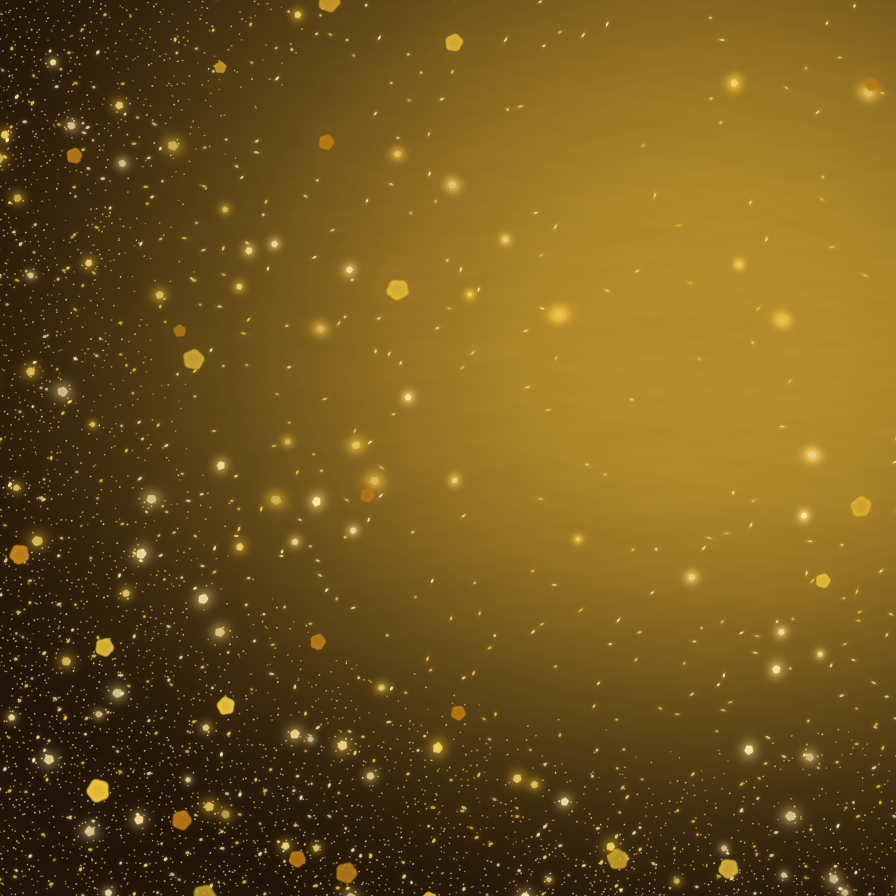
A Shadertoy shader for this background:

```glsl
const vec2 GLOW_CENTRE = vec2(0.80, 0.60);
const vec2 GLOW_REACH = vec2(0.80, 0.58);
const float GLOW_REACH_UP = 0.75;
const vec2 GLOW_FADE = vec2(0.12, 1.20);
const vec3 SHADOW = vec3(0.125, 0.080, 0.030);
const vec3 GLOW = vec3(0.705, 0.545, 0.165);
const vec3 PALE = vec3(1.00, 0.92, 0.66);
const vec3 YELLOW = vec3(0.93, 0.76, 0.20);
const vec3 AMBER = vec3(0.74, 0.47, 0.06);
const float STREAK_STRENGTH = 0.006;

// Dots per unit height, and dot radius in canvas heights
const float DUST_CELLS = 150.0, DUST_RADIUS = 0.0008;
const float SPECK_CELLS = 42.0, SPECK_RADIUS = 0.0023;
const float SPARK_CELLS = 17.0, SPARK_RADIUS = 0.0050;
const float DISC_CELLS = 8.0, DISC_RADIUS = 0.0105;

vec3 hash3(vec2 p) {
    vec3 q = fract(p.xyx * vec3(0.1031, 0.1030, 0.0973));
    q += dot(q, q.yxz + 33.33);
    return fract((q.xxy + q.yzz) * q.zyx);
}

// 0 inside the warm glow, 1 in the dark margins
float shadeAmount(vec2 p) {
    vec2 uv = vec2(p.x * iResolution.y / iResolution.x, p.y);
    vec2 offset = uv - GLOW_CENTRE;
    float reachY = offset.y > 0.0 ? GLOW_REACH_UP : GLOW_REACH.y;
    float d = length(offset / vec2(GLOW_REACH.x, reachY));
    return smoothstep(GLOW_FADE.x, GLOW_FADE.y, d);
}

// Scattered dots; chance holds their likelihood in glow and in shade
vec3 paintDots(vec3 col, vec2 p, float cells, float radius, vec2 chance,
               float stretch, float halo, vec3 tintA, vec3 tintB, float seed) {
    float pixel = 1.0 / iResolution.y;
    vec2 home = floor(p * cells);
    for (int j = -1; j <= 1; j++) {
        for (int i = -1; i <= 1; i++) {
            vec2 cell = home + vec2(i, j);
            vec3 place = hash3(cell + seed);
            vec3 look = hash3(cell + seed + 57.0);
            vec2 centre = (cell + place.xy) / cells;
            float shade = shadeAmount(centre);
            if (place.z > mix(chance.x, chance.y, shade)) continue;

            // Turned, stretched and slightly lobed outline
            float turn = (look.z - 0.3) * 2.0;
            vec2 d = mat2(cos(turn), -sin(turn), sin(turn), cos(turn)) * (p - centre);
            d.y *= 1.0 + stretch * look.x * (1.3 - shade);
            float angle = atan(d.y, d.x + 1e-6);
            float size = radius * mix(0.55, 1.2, look.x);
            float rim = size * (1.0 + 0.06 * sin(5.0 * angle + 6.3 * look.y));
            float dist = length(d);
            float soft = max(pixel, 0.14 * size);
            float body = 1.0 - smoothstep(rim - soft, rim + soft, dist);
            float aura = halo * exp(-pow(dist / (2.1 * size), 2.0));

            vec3 tint = mix(tintA, tintB, smoothstep(0.25, 0.75, look.y));
            tint *= 0.94 + 0.06 * smoothstep(0.3, 0.9, dist / size);
            vec3 core = mix(tint, PALE, halo * exp(-pow(dist / size, 2.0)));
            col += tint * aura * (1.0 - body) * 0.6;
            col = mix(col, core, body * mix(0.72, 1.0, look.z));
        }
    }
    return col;
}

// Faint, mostly horizontal brushed grain
float streaks(vec2 p) {
    float sum = 0.0;
    float frequency = 60.0;
    for (int i = 0; i < 4; i++) {
        float bend = 1.5 * sin(p.x * frequency * 0.11 + float(i) * 2.4);
        sum += sin(p.y * frequency + bend) * sin(p.x * frequency * 0.17 + float(i));
        frequency *= 1.83;
    }
    return sum;
}

void mainImage(out vec4 fragColor, in vec2 fragCoord) {
    vec2 p = fragCoord / iResolution.y;

    // Warm backdrop
    vec3 col = mix(GLOW, SHADOW, shadeAmount(p));
    col *= 1.0 + STREAK_STRENGTH * streaks(p);

    // Fine dust to bright discs
    col = paintDots(col, p, DUST_CELLS, DUST_RADIUS, vec2(-0.75, 0.55),
                    0.5, 0.0, YELLOW, PALE, 11.0);
    col = paintDots(col, p, SPECK_CELLS, SPECK_RADIUS, vec2(0.06, 0.58),
                    1.6, 0.15, YELLOW, PALE, 83.0);
    col = paintDots(col, p, SPARK_CELLS, SPARK_RADIUS, vec2(0.06, 0.48),
                    0.2, 0.55, YELLOW, PALE, 149.0);
    col = paintDots(col, p, DISC_CELLS, DISC_RADIUS, vec2(0.16, 0.58),
                    0.1, 0.04, AMBER, YELLOW, 211.0);

    fragColor = vec4(clamp(col, 0.0, 1.0), 1.0);
}
```
